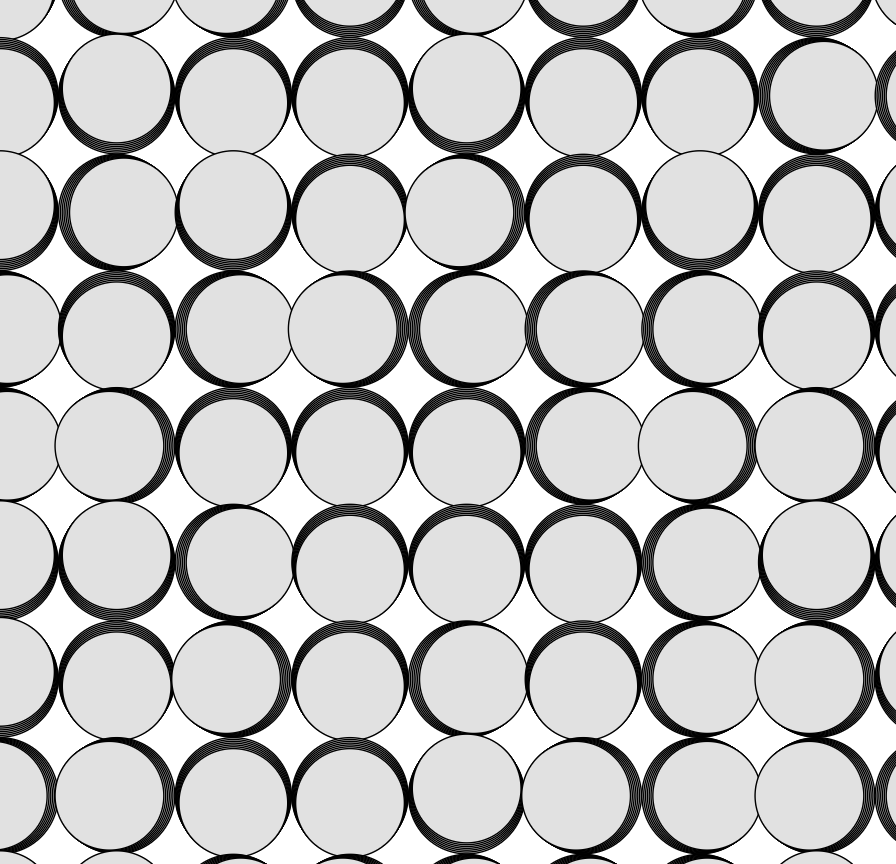
Write a Shadertoy shader that draws this pattern.

```glsl
// Grid of stacked outlined discs, each stack sliding up, down, left or right.
#define CELLS_ACROSS 7.68
#define GRID_OFFSET vec2(0.0, 0.585)
#define RINGS 7
#define OUTER_RADIUS 0.498
#define INNER_RADIUS 0.466
#define SLIDE 0.062
#define LINE_WIDTH 0.012
#define PAPER vec3(1.0)
#define DISC_FILL vec3(0.882)
#define INK vec3(0.0)
#define SEED 17.0

float hash(vec2 cell) {
    vec3 q = fract(vec3(cell.xyx + SEED) * 0.1031);
    q += dot(q, q.yzx + 33.33);
    return fract((q.x + q.y) * q.z);
}

// One of the four axis directions, chosen per cell.
vec2 slideDirection(vec2 cell) {
    float pick = floor(hash(cell) * 4.0);
    float side = mod(pick, 2.0) * 2.0 - 1.0;
    return pick < 2.0 ? vec2(side, 0.0) : vec2(0.0, side);
}

float coverage(float dist, float pixel) {
    return clamp(0.5 - dist / pixel, 0.0, 1.0);
}

// Paints shrinking opaque discs, largest first.
vec3 paintStack(vec3 color, vec2 p, vec2 direction, float pixel) {
    for (int i = 0; i < RINGS; i++) {
        float t = float(i) / float(RINGS - 1);
        float radius = mix(OUTER_RADIUS, INNER_RADIUS, t);
        float dist = length(p - direction * SLIDE * t) - radius;
        color = mix(color, INK, coverage(dist - 0.5 * LINE_WIDTH, pixel));
        color = mix(color, DISC_FILL, coverage(dist + 0.5 * LINE_WIDTH, pixel));
    }
    return color;
}

void mainImage(out vec4 fragColor, in vec2 fragCoord) {
    float pixel = CELLS_ACROSS / iResolution.x;
    vec2 p = fragCoord * pixel - GRID_OFFSET;
    vec2 home = floor(p + 0.5);
    vec3 color = PAPER;

    // Neighbours overlap: lower rows and right-hand columns lie on top.
    for (int row = 1; row >= -1; row--) {
        for (int column = -1; column <= 1; column++) {
            vec2 cell = home + vec2(column, row);
            color = paintStack(color, p - cell, slideDirection(cell), pixel);
        }
    }
    fragColor = vec4(color, 1.0);
}
```
